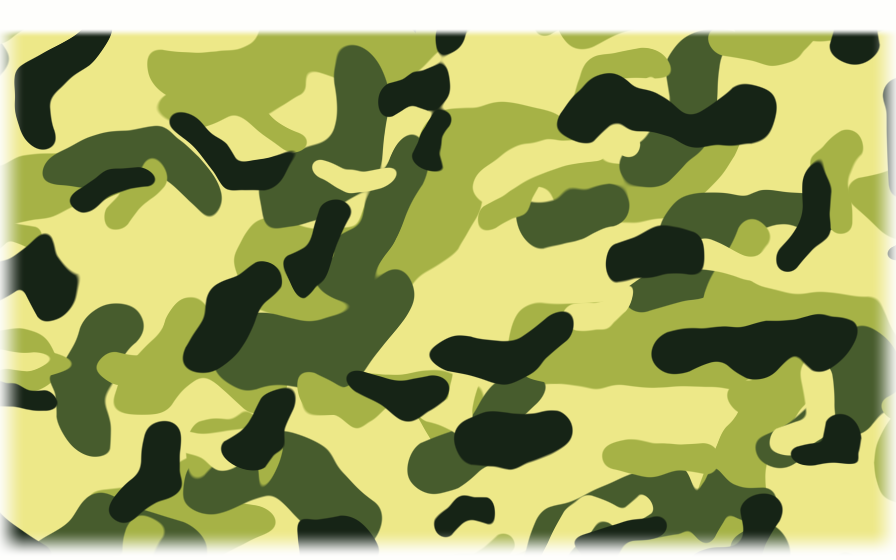
Reproduce this pattern procedurally as a WebGL 1 fragment shader.

```glsl
precision highp float;

uniform vec2 u_resolution;

const vec3 PALE  = vec3(0.930, 0.910, 0.535);
const vec3 LIGHT = vec3(0.650, 0.700, 0.275);
const vec3 DARK  = vec3(0.280, 0.360, 0.175);
const vec3 BLACK = vec3(0.088, 0.140, 0.085);
const vec3 WHITE = vec3(0.995, 0.995, 0.990);

// Layers: cell size in canvas heights, then blob length and radius in cells
const vec3 LIGHT_BASE  = vec3(0.34, 0.75, 0.200);
const vec3 DARK_BASE   = vec3(0.31, 0.66, 0.165);
const vec3 LIGHT_PATCH = vec3(0.29, 0.42, 0.095);
const vec3 PALE_PATCH  = vec3(0.34, 0.36, 0.072);
const vec3 BLACK_PATCH = vec3(0.25, 0.50, 0.125);

const float GRAIN_ANGLE  = 0.45;
const float ANGLE_SPREAD = 1.5;
const float BEND         = 0.75;
const vec2  WARP_FREQ    = vec2(5.5, 14.0);
const vec2  WARP_AMOUNT  = vec2(0.085, 0.022);

const float TOP_MARGIN  = 0.051;
const float TOP_FADE    = 0.016;
const float SIDE_FADE   = 0.045;
const float BOTTOM_FADE = 0.055;

vec4 hash4(vec2 p) {
    vec4 q = fract(p.xyxy * vec4(0.1031, 0.1030, 0.0973, 0.1099));
    q += dot(q, q.wzxy + 33.33);
    return fract((q.xxyz + q.yzzw) * q.zywx);
}

vec2 noise2(vec2 p) {
    vec2 i = floor(p), f = fract(p);
    f = f * f * f * (f * (f * 6.0 - 15.0) + 10.0);
    vec2 low  = mix(hash4(i).xy, hash4(i + vec2(1.0, 0.0)).xy, f.x);
    vec2 high = mix(hash4(i + vec2(0.0, 1.0)).xy, hash4(i + 1.0).xy, f.x);
    return mix(low, high, f.y) - 0.5;
}

mat2 rotation(float a) {
    float c = cos(a), s = sin(a);
    return mat2(c, -s, s, c);
}

float smoothMin(float a, float b, float k) {
    float h = max(k - abs(a - b), 0.0) / k;
    return min(a, b) - 0.25 * k * h * h;
}

float taperedCapsule(vec2 p, vec2 a, vec2 b, float ra, float rb) {
    vec2 ab = b - a;
    float t = clamp(dot(p - a, ab) / dot(ab, ab), 0.0, 1.0);
    return length(p - a - ab * t) - mix(ra, rb, t);
}

// Bent blob with two lobes of unequal size
float blob(vec2 p, float len, float radius, vec4 r) {
    p = rotation((r.x - 0.5) * ANGLE_SPREAD) * p;
    vec2 tip = vec2(0.5 * len, 0.0);
    vec2 middle = vec2(0.0, (r.y - 0.5) * BEND * len);
    vec2 ends = radius * (0.7 + 0.6 * r.zw);
    float waist = 0.85 * radius;
    float a = taperedCapsule(p, -tip, middle, ends.x, waist);
    float b = taperedCapsule(p, middle, tip, waist, ends.y);
    return smoothMin(a, b, 0.5 * radius);
}

// Signed distance to one layer of scattered, warped blobs
float blobLayer(vec2 p, vec3 layer, float seed) {
    vec2 offset = seed * vec2(17.3, 11.9);
    vec2 q = p + WARP_AMOUNT.x * noise2(p * WARP_FREQ.x + offset)
               + WARP_AMOUNT.y * noise2(p * WARP_FREQ.y + offset);
    q = rotation(GRAIN_ANGLE) * q / layer.x + offset;
    vec2 cell = floor(q);
    float d = 10.0;
    for (int y = -1; y <= 1; y++) {
        for (int x = -1; x <= 1; x++) {
            vec2 id = cell + vec2(float(x), float(y));
            vec4 place = hash4(id + 71.0);
            vec2 center = id + 0.2 + 0.6 * place.xy;
            float size = 0.7 + 0.6 * place.z;
            float shape = blob(q - center, layer.y * size, layer.z * size, hash4(id + 193.0));
            d = smoothMin(d, shape, 0.08);
        }
    }
    return d * layer.x;
}

vec3 paint(vec3 under, vec3 over, float d) {
    float edge = 1.0 / u_resolution.y;
    return mix(over, under, smoothstep(-edge, edge, d));
}

void main() {
    vec2 p = gl_FragCoord.xy / u_resolution.y;
    float aspect = u_resolution.x / u_resolution.y;

    // Camouflage, from the ground upward
    vec3 color = PALE;
    color = paint(color, LIGHT, blobLayer(p, LIGHT_BASE, 1.0));
    color = paint(color, DARK, blobLayer(p, DARK_BASE, 2.0));
    color = paint(color, LIGHT, blobLayer(p, LIGHT_PATCH, 3.0));
    color = paint(color, PALE, blobLayer(p, PALE_PATCH, 4.0));
    color = paint(color, BLACK, blobLayer(p, BLACK_PATCH, 5.0));

    // White margin: firm at the top, feathered on the other sides
    float side = min(p.x, aspect - p.x);
    float cover = smoothstep(0.0, TOP_FADE, 1.0 - TOP_MARGIN - p.y);
    cover *= smoothstep(-0.01, SIDE_FADE, side);
    cover *= smoothstep(0.005, BOTTOM_FADE, p.y);
    gl_FragColor = vec4(mix(WHITE, color, cover), 1.0);
}
```
